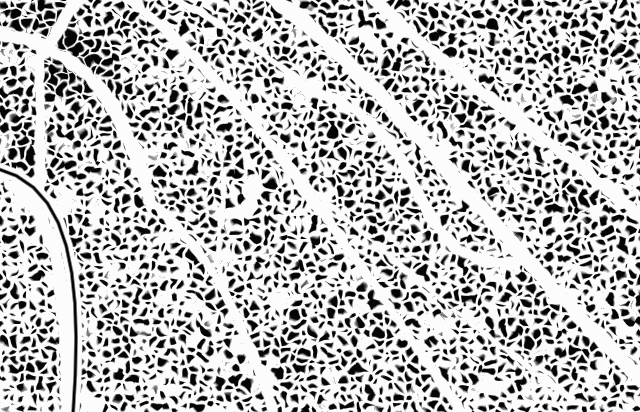
Give the GLSL for this texture, as a WebGL 2 fragment shader.

```glsl
#version 300 es
precision highp float;
// Ink-stamp tissue: irregular dark grains packed like cells between white walls,
// parted by broad white veins and one thin arched line. Grains come from a
// cellular pattern whose neighbours sometimes fuse; veins are cubic curves.

uniform vec2 u_resolution;
out vec4 outColor;

const vec3 PAPER = vec3(0.99);
const vec3 INK = vec3(0.02);
const float CELLS = 44.0;         // grains per canvas height
const float JITTER = 0.82;        // scatter of the grain centres
const float WALL = 0.41;          // white gap between grains, in cells
const float WALL_VARIATION = 0.20;
const float FUSE = 0.24;          // share of grains joined to a neighbour
const float WARP = 0.34;          // bending of grain outlines, in cells
const float RAGGED = 0.007;       // roughness of the vein edges
const float SOFTNESS = 0.0040;    // edge ramp, in canvas heights
const float ARCH_LINE = 0.0038;   // half width of the arched line
const float ARCH_GAP = 0.016;     // half width of the clearing around it

vec2 hash2(vec2 cell) {
    uvec2 h = uvec2(ivec2(cell) + 4096);
    h = h * 1664525u + 1013904223u;
    h.x += h.y * 1664525u;
    h.y += h.x * 1664525u;
    h ^= h >> 16u;
    h.x += h.y * 1664525u;
    h.y += h.x * 1664525u;
    h ^= h >> 16u;
    return vec2(h & 65535u) / 65536.0;
}

float cornerSlope(vec2 corner, vec2 offset) {
    float angle = 6.2832 * hash2(corner).x;
    return dot(vec2(cos(angle), sin(angle)), offset);
}

float gradientNoise(vec2 p) {
    vec2 i = floor(p), f = p - i, e = vec2(1, 0);
    vec2 s = f * f * f * (f * (f * 6.0 - 15.0) + 10.0);
    float low = mix(cornerSlope(i, f), cornerSlope(i + e.xy, f - e.xy), s.x);
    float high = mix(cornerSlope(i + e.yx, f - e.yx), cornerSlope(i + e.xx, f - e.xx), s.x);
    return mix(low, high, s.y);
}

// Each cell keeps its own label or adopts that of one side neighbour.
vec2 grainLabel(vec2 cell, float fuse) {
    vec2 h = hash2(cell + 517.0);
    if (h.x > fuse) return cell;
    float side = h.y < 0.5 ? -1.0 : 1.0;
    return cell + (fract(h.y * 2.0) < 0.55 ? vec2(side, 0) : vec2(0, side));
}

// Signed distance to the grain outline in cells, positive inside.
float grainDistance(vec2 p, float wall, float fuse) {
    vec2 base = floor(p), label = vec2(-9999), toOwn = vec2(9), toOther = vec2(9);
    for (int y = -2; y <= 2; y++)
    for (int x = -2; x <= 2; x++) {
        vec2 cell = base + vec2(x, y);
        vec2 centre = cell + 0.5 + JITTER * (hash2(cell) - 0.5);
        vec2 ray = p - centre, id = grainLabel(cell, fuse);
        float d = length(ray);
        if (d < length(toOwn)) {
            if (id != label) toOther = toOwn;
            toOwn = ray;
            label = id;
        } else if (id != label && d < length(toOther)) toOther = ray;
    }
    float own = max(length(toOwn), 1e-4), other = length(toOther);
    float slope = length(toOther / other - toOwn / own);
    return (other - own - wall) / max(slope, 0.6);
}

float segmentDistance(vec2 p, vec2 a, vec2 b) {
    vec2 ab = b - a;
    return length(p - a - ab * clamp(dot(p - a, ab) / dot(ab, ab), 0.0, 1.0));
}

// Distance to a cubic curve with end points a, d and handles b, c.
float curve(vec2 p, vec2 a, vec2 b, vec2 c, vec2 d) {
    float nearest = 9.0;
    vec2 last = a;
    for (int i = 1; i <= 10; i++) {
        float t = float(i) / 10.0, s = 1.0 - t;
        vec2 next = s * s * (s * a + 3.0 * t * b) + t * t * (3.0 * s * c + t * d);
        nearest = min(nearest, segmentDistance(p, last, next));
        last = next;
    }
    return nearest;
}

float veinDistance(vec2 p) {
    // Long diagonal veins and the branch between them
    float d = curve(p, vec2(.655, 1.01), vec2(.968, .778), vec2(1.13, .496), vec2(1.56, .075)) - .018;
    d = min(d, curve(p, vec2(.90, 1.01), vec2(1.109, .80), vec2(1.29, .70), vec2(1.56, .47)) - .015);
    d = min(d, curve(p, vec2(.302, 1.01), vec2(.605, .778), vec2(.786, .476), vec2(1.13, -.01)) - .012);
    d = min(d, curve(p, vec2(.736, .788), vec2(1.089, .698), vec2(.948, .355), vec2(1.25, .359)) - .014);
    // Bowed vein falling from the left side
    d = min(d, curve(p, vec2(-.01, .923), vec2(.222, .879), vec2(.302, .738), vec2(.363, .516)) - .017);
    d = min(d, curve(p, vec2(.363, .516), vec2(.484, .395), vec2(.565, .315), vec2(.665, -.01)) - .012);
    d = min(d, segmentDistance(p, vec2(.097, .88), vec2(.097, .50)) - .012);
    d = min(d, segmentDistance(p, vec2(.19, 1.01), vec2(.11, .87)) - .015);
    // Fine veins
    d = min(d, curve(p, vec2(.665, .627), vec2(.847, .456), vec2(1.13, .214), vec2(1.39, .032)) - .007);
    d = min(d, curve(p, vec2(.403, 1.01), vec2(.565, .94), vec2(.665, .839), vec2(.786, .768)) - .008);
    d = min(d, curve(p, vec2(.514, .698), vec2(.575, .556), vec2(.514, .435), vec2(.534, .335)) - .006);
    // Clearing along the inside of the arch
    return min(d, curve(p, vec2(.03, .55), vec2(.15, .476), vec2(.165, .274), vec2(.163, -.01)) - .018);
}

void main() {
    vec2 p = gl_FragCoord.xy / u_resolution.y;
    vec2 q = p * CELLS;

    // Grains, heavier and more fused toward the upper left
    float heavy = exp(-dot(p - vec2(.12, .86), p - vec2(.12, .86)) / .03);
    float wall = WALL + WALL_VARIATION * gradientNoise(p * 9.0) - 0.16 * heavy;
    vec2 bend = vec2(gradientNoise(q * 0.8), gradientNoise(q * 0.8 + 73.0));
    float grain = grainDistance(q + 2.0 * WARP * bend, wall, FUSE + 0.25 * heavy) / CELLS;

    // Veins cut the grains; the arch is cleared and then drawn
    float ragged = RAGGED * (gradientNoise(p * 38.0) + gradientNoise(p * 13.0));
    float arch = curve(p, vec2(-.01, .592), vec2(.171, .546), vec2(.202, .335), vec2(.177, -.01));
    float shape = min(grain, min(veinDistance(p) + ragged, arch - ARCH_GAP));
    shape = max(shape, ARCH_LINE - arch);

    float ramp = max(SOFTNESS, 1.0 / u_resolution.y);
    outColor = vec4(mix(PAPER, INK, clamp(0.5 + shape / ramp, 0.0, 1.0)), 1.0);
}
```
